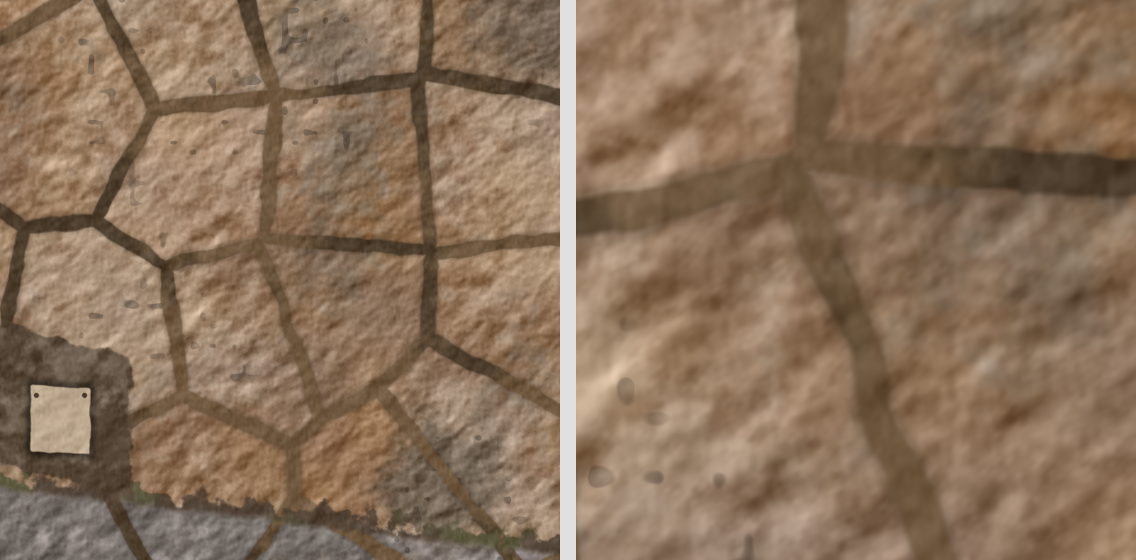
Left, the full canvas; right, a detail of the centre.
A Shadertoy shader for this texture:

```glsl
// Weathered sandstone wall with straight dark joints, a mortar patch holding a pale plate, and a grey footing.

vec2 hash22(vec2 p) {
    vec3 h = fract(p.xyx * vec3(0.1031, 0.1030, 0.0973));
    h += dot(h, h.yzx + 33.33);
    return fract((h.xx + h.yz) * h.zy);
}

float noise(vec2 p) {
    vec2 i = floor(p), f = fract(p);
    f = f * f * (3.0 - 2.0 * f);
    return mix(mix(hash22(i).x, hash22(i + vec2(1, 0)).x, f.x),
               mix(hash22(i + vec2(0, 1)).x, hash22(i + vec2(1, 1)).x, f.x), f.y);
}

float fbm(vec2 p) {
    float sum = 0.0, amp = 0.5;
    for (int i = 0; i < 4; i++) {
        sum += amp * noise(p);
        p = mat2(1.6, 1.2, -1.2, 1.6) * p + 7.3;
        amp *= 0.5;
    }
    return sum;
}

float box(vec2 p, vec2 halfSize) {
    vec2 d = abs(p) - halfSize;
    return length(max(d, 0.0)) + min(max(d.x, d.y), 0.0);
}

vec2 cellCenter(vec2 cell) {
    return cell + 0.5 + 0.82 * (hash22(cell + 11.0) - 0.5);
}

// Returns the distance to the nearest joint and the id of the stone
vec3 stones(vec2 p) {
    vec2 base = floor(p), nearest = base;
    float best = 1e3, edge = 1e3;
    for (int y = -1; y <= 1; y++)
    for (int x = -1; x <= 1; x++) {
        vec2 cell = base + vec2(x, y);
        float d = length(cellCenter(cell) - p);
        if (d < best) { best = d; nearest = cell; }
    }
    vec2 a = cellCenter(nearest);
    for (int y = -2; y <= 2; y++)
    for (int x = -2; x <= 2; x++) {
        vec2 cell = nearest + vec2(x, y);
        if (x == 0 && y == 0) continue;
        vec2 b = cellCenter(cell);
        edge = min(edge, dot(0.5 * (a + b) - p, normalize(b - a)));
    }
    return vec3(edge, nearest);
}

// Chipped relief, drawn out along a rising diagonal
float relief(vec2 p) {
    return fbm(vec2(dot(p, vec2(0.8, 0.6)) * 22.0, dot(p, vec2(-0.6, 0.8)) * 38.0));
}

void mainImage(out vec4 fragColor, in vec2 fragCoord) {
    vec2 p = fragCoord / iResolution.y;
    float rough = fbm(p * 38.0) - 0.47;
    float broad = fbm(p * 5.0 + 3.0);
    float chips = relief(p) - relief(p + vec2(-0.005, 0.006));
    float grain = noise(p * vec2(230.0, 120.0)) - 0.5;

    // Stone faces
    vec2 wobble = 0.007 * (vec2(noise(p * 24.0), noise(p * 24.0 + 50.0)) - 0.5);
    vec3 cell = stones((p + wobble) * 3.4 + vec2(2.3, 5.1));
    float jointDist = cell.x / 3.4;
    vec2 tint = hash22(cell.yz + 4.0);
    float tone = broad + 0.3 * (tint.x - 0.5) + 0.5 * rough;
    vec3 color = mix(vec3(0.56, 0.44, 0.335), vec3(0.66, 0.56, 0.465), smoothstep(0.28, 0.58, tone));
    color += (tint.y - 0.5) * vec3(0.02, -0.01, -0.035);
    color += vec3(0.03, 0.01, -0.03) * (noise(p * 9.0 + 20.0) - 0.5);

    // Grey footing below a sloping line
    float footLine = p.y - 0.15 + 0.12 * p.x + 0.05 * rough;
    float footing = 1.0 - smoothstep(-0.012, 0.006, footLine);
    vec3 footColor = mix(vec3(0.46, 0.43, 0.41), vec3(0.60, 0.56, 0.55), smoothstep(0.3, 0.6, tone));
    color = mix(color, footColor, footing);

    // Weather stains
    float stain = 0.65 * smoothstep(0.56, 0.78, fbm(p * 3.2 + 31.0) + 0.3 * rough);
    float damp = length((p - vec2(0.79, 0.13)) * vec2(1.0, 0.85));
    stain = max(stain, 0.85 * (1.0 - smoothstep(0.05, 0.15, damp + 0.12 * rough)));
    float soot = length((p - vec2(0.98, 0.96)) * vec2(0.8, 1.0));
    stain = max(stain, 0.75 * (1.0 - smoothstep(0.04, 0.17, soot + 0.15 * rough)));
    color = mix(color, vec3(0.41, 0.36, 0.305), stain);
    color += chips * 0.55 + rough * 0.08;

    // Small pits
    float pits = smoothstep(0.79, 0.87, noise(p * 55.0 + 9.0)) * smoothstep(0.48, 0.62, broad);
    color *= 1.0 - 0.25 * pits;

    // Recessed mortar joints
    float halfWidth = 0.0115 + 0.006 * (noise(p * 7.0 + 70.0) - 0.5) + 0.008 * rough;
    float joint = 1.0 - smoothstep(-0.002, 0.003, jointDist - halfWidth);
    vec3 mortar = mix(vec3(0.30, 0.24, 0.175), vec3(0.43, 0.34, 0.24),
                      smoothstep(0.3, 0.65, noise(p * 6.0 + 40.0) + 0.5 * rough));
    mortar += chips * 0.25 + 0.05 * rough;
    color *= 1.0 - 0.12 * (1.0 - smoothstep(0.0, 0.009, jointDist - halfWidth));
    color = mix(color, mortar, joint);

    // Ragged mossy seam above the footing
    float seam = 1.0 - smoothstep(0.006, 0.022, abs(footLine + 0.008) + 0.035 * rough);
    float moss = smoothstep(0.4, 0.65, noise(p * 8.0 + 15.0));
    color = mix(color, mix(vec3(0.31, 0.25, 0.20), vec3(0.35, 0.34, 0.23), moss) + 0.2 * chips, 0.9 * seam);

    // Mortar patch and its plate
    vec2 q = p - vec2(0.108, 0.25);
    float patchDist = box(q + vec2(0.0, 0.25 * q.x - 0.02), vec2(0.125, 0.125)) + 0.025 * rough;
    vec3 patchColor = mix(vec3(0.32, 0.26, 0.20), vec3(0.44, 0.38, 0.32), smoothstep(0.3, 0.65, broad + rough));
    color = mix(color, patchColor + 0.3 * chips, 1.0 - smoothstep(-0.004, 0.004, patchDist));
    float plate = box(q + vec2(0.0, 0.06 * q.x), vec2(0.049, 0.055)) - 0.004 + 0.006 * rough;
    color *= 1.0 - 0.4 * (1.0 - smoothstep(0.0, 0.016, plate));
    color = mix(color, vec3(0.74, 0.66, 0.56) + 0.3 * chips, 1.0 - smoothstep(-0.002, 0.002, plate));
    float screws = length(vec2(abs(q.x) - 0.043, q.y - 0.044));
    color = mix(color, vec3(0.28, 0.22, 0.17), 1.0 - smoothstep(0.003, 0.006, screws));

    fragColor = vec4(clamp(color + 0.05 * grain, 0.0, 1.0), 1.0);
}
```
